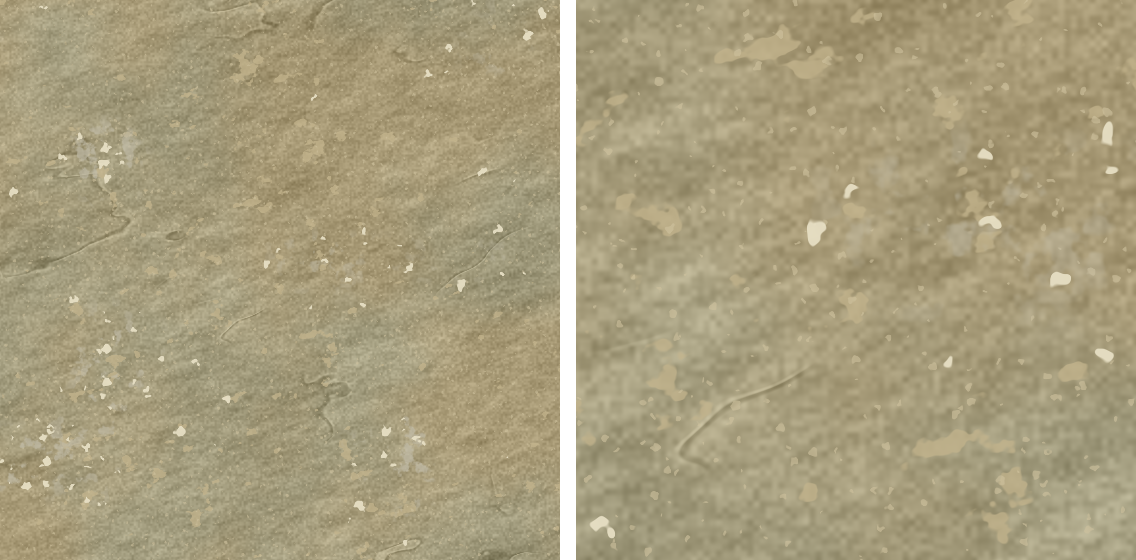
Left: the whole. Right: its middle third, enlarged.
Write a WebGL 2 fragment shader that draws this texture.

```glsl
#version 300 es
precision highp float;

uniform vec2 u_resolution;
out vec4 fragColor;

const vec3 BROWN_STONE = vec3(0.660, 0.605, 0.463);
const vec3 GREEN_STONE = vec3(0.630, 0.608, 0.490);
const vec3 FLAKE_TAN = vec3(0.765, 0.705, 0.550);
const vec3 SPECK_TAN = vec3(0.810, 0.760, 0.620);
const vec3 MINERAL_GREY = vec3(0.760, 0.740, 0.665);
const vec3 MINERAL_WHITE = vec3(0.910, 0.880, 0.775);
const float GRAIN_ANGLE = 0.3;               // bedding rises to the right
const vec2 RELIEF_SCALE = vec2(17.0, 34.0);  // cells along and across bedding
const float RELIEF_LIGHT = 0.30;
const float RELIEF_HEIGHT = 0.09;
const float GRAIN_CELLS = 270.0;
const float GRAIN_STRENGTH = 0.10;
const float TONE_STRENGTH = 0.10;
const float SPECK_CELLS = 90.0;
const float WHITE_CELLS = 38.0;

uint mixBits(uint n) {
    n = n * 747796405u + 2891336453u;
    n = ((n >> ((n >> 28u) + 4u)) ^ n) * 277803737u;
    return (n >> 22u) ^ n;
}

float hash(vec2 cell, uint seed) {
    ivec2 i = ivec2(cell);
    uint n = mixBits(uint(i.x) + mixBits(uint(i.y) + mixBits(seed)));
    return float(n >> 8u) / 16777216.0;
}

float noise(vec2 p, uint seed) {
    vec2 i = floor(p), f = fract(p);
    f = f * f * (3.0 - 2.0 * f);
    vec2 e = vec2(1.0, 0.0);
    return mix(mix(hash(i, seed), hash(i + e, seed), f.x),
               mix(hash(i + e.yx, seed), hash(i + e.xx, seed), f.x), f.y);
}

float fbm(vec2 p, uint seed) {
    float sum = 0.0, amp = 0.5, total = 0.0;
    for (uint k = 0u; k < 4u; k++) {
        sum += amp * noise(p, seed + k);
        total += amp;
        amp *= 0.5;
        p = p * 2.03 + 7.3;
    }
    return sum / total;
}

vec2 alongBedding(vec2 p) {
    float c = cos(GRAIN_ANGLE), s = sin(GRAIN_ANGLE);
    return mat2(c, -s, s, c) * p;
}

float height(vec2 p) {
    return fbm(alongBedding(p) * RELIEF_SCALE, 11u);
}

// Where pale minerals gather, 0 to 1
float cluster(vec2 p) {
    return smoothstep(0.60, 0.86, noise(p * 5.5, 31u));
}

// Coverage of scattered ragged spots; radii are in cells
float spots(vec2 p, float cells, float density, float clustering,
            vec2 radii, float pixel, uint seed) {
    vec2 g = p * cells;
    vec2 rag = vec2(noise(g * 4.0, seed + 5u), noise(g * 4.0, seed + 6u)) - 0.5;
    g += rag * radii.y * 1.1;
    float edge = max(0.7 * pixel * cells, 0.03);
    float cover = 0.0;
    for (int y = -1; y <= 1; y++) {
        for (int x = -1; x <= 1; x++) {
            vec2 id = floor(g) + vec2(x, y);
            float chance = density * mix(1.0, cluster((id + 0.5) / cells), clustering);
            vec2 center = id + vec2(hash(id, seed), hash(id, seed + 1u));
            float size = hash(id, seed + 2u);
            float radius = mix(radii.x, radii.y, size * size);
            float spot = 1.0 - smoothstep(radius - edge, radius + edge, length(g - center));
            cover = max(cover, spot * step(hash(id, seed + 3u), chance));
        }
    }
    return cover;
}

void main() {
    vec2 p = gl_FragCoord.xy / u_resolution.y;
    float pixel = 1.0 / u_resolution.y;

    // Broad tint and tone
    vec3 color = mix(BROWN_STONE, GREEN_STONE, smoothstep(0.3, 0.7, fbm(p * 3.5, 1u)));
    color += TONE_STRENGTH * (fbm(alongBedding(p) * vec2(4.0, 7.0), 6u) - 0.5);

    // Lit relief and fine grain
    vec2 toLight = vec2(-0.0015, 0.0022);
    color += RELIEF_LIGHT * (height(p - toLight) - height(p + toLight));
    color += RELIEF_HEIGHT * (height(p) - 0.5);
    color += GRAIN_STRENGTH * (noise(p * GRAIN_CELLS, 21u) - 0.5);

    // Sparse split edges: a pale lip above a dark step
    float split = fbm(alongBedding(p) * vec2(4.0, 9.0), 41u) - 0.5;
    float scar = smoothstep(0.68, 0.85, noise(p * 7.0, 46u));
    float lip = smoothstep(0.0, 0.008, split) * (1.0 - smoothstep(0.010, 0.024, split));
    float shade = smoothstep(-0.03, -0.008, split) * (1.0 - smoothstep(-0.004, 0.004, split));
    color += scar * (0.07 * lip - 0.09 * shade);

    // Thin tan flakes
    float flakeField = fbm(alongBedding(p) * vec2(34.0, 46.0), 51u)
                     + 0.16 * (noise(p * 6.0, 56u) - 0.5);
    color = mix(color, FLAKE_TAN, 0.75 * smoothstep(0.74, 0.79, flakeField));

    // Specks, grey bloom and white mineral spots
    float speck = spots(p, SPECK_CELLS, 0.33, 0.0, vec2(0.07, 0.24), pixel, 61u);
    color = mix(color, SPECK_TAN, 0.6 * speck);
    float bloom = cluster(p) * smoothstep(0.60, 0.74, fbm(p * 48.0, 71u));
    color = mix(color, MINERAL_GREY, 0.7 * bloom);
    float white = spots(p, WHITE_CELLS, 0.42, 0.97, vec2(0.08, 0.36), pixel, 81u);
    color = mix(color, MINERAL_WHITE, 0.92 * white);

    fragColor = vec4(clamp(color, 0.0, 1.0), 1.0);
}
```
